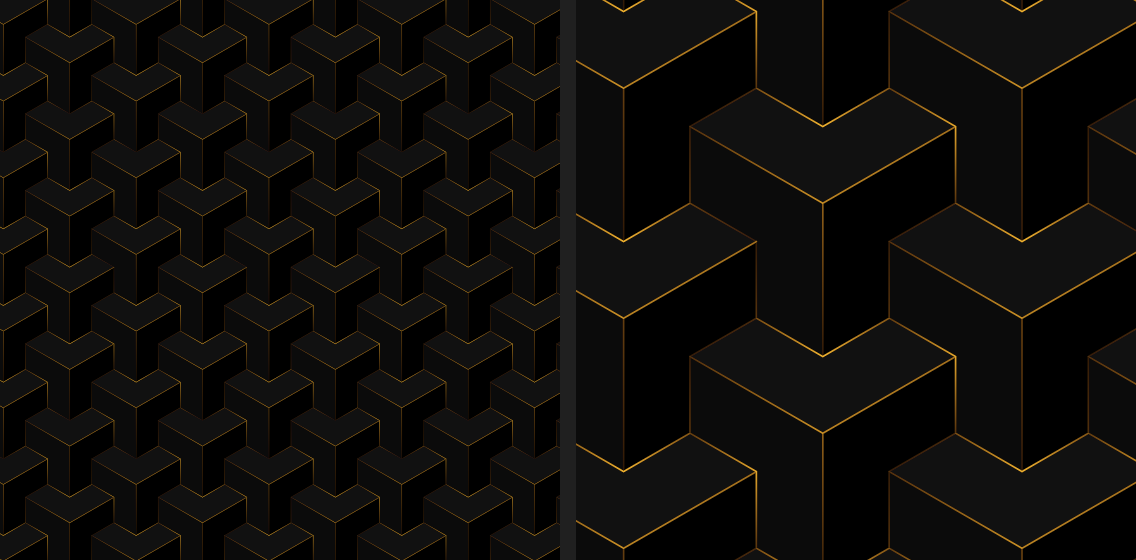
Left, the full canvas; right, a detail of the centre.
Write a Shadertoy shader that draws this pattern.

```glsl
// Interlocking black chevron blocks with thin gold edges that fade along their length.
#define SIDE 0.04564                    // short block edge, in canvas heights
#define ORIGIN vec2(0.1245, 0.888)      // front corner of block (0, 0)
#define LINE_HALF 0.00052               // half the line width, in canvas heights
#define GOLD vec3(0.93, 0.69, 0.19)
#define TOP_COLOR vec3(0.067)
#define LEFT_COLOR vec3(0.042, 0.042, 0.043)
#define RIGHT_COLOR vec3(0.001)
#define DIM 0.22                        // light level of unlit corners

const float W = 0.8660254;              // horizontal reach of a unit slanted edge
const float SLOPE = 0.5773503;

float coverage(float d, float px) {
    return clamp(0.5 - d / px, 0.0, 1.0);
}

// Brighter light is yellower, weaker light is browner
vec3 goldRamp(float level) {
    return GOLD * pow(vec3(level), vec3(1.0, 1.2, 1.3));
}

// Line from a to b whose light runs from level.x to level.y
void addEdge(inout vec3 light, vec2 p, vec2 a, vec2 b, vec2 level, float px) {
    vec2 ab = b - a;
    float t = clamp(dot(p - a, ab) / dot(ab, ab), 0.0, 1.0);
    float d = length(p - a - ab * t);
    float halfWidth = LINE_HALF / SIDE;
    float overlap = min(d + 0.5 * px, halfWidth) - max(d - 0.5 * px, -halfWidth);
    float cover = clamp(overlap / px, 0.0, 1.0);
    light = max(light, goldRamp(mix(level.x, level.y, t)) * cover);
}

// Signed distance to the chevron on top
float topFace(vec2 p) {
    float rise = abs(p.x) * SLOPE;
    return W * max(rise - p.y, p.y - 1.0 - min(rise, 1.0 - rise));
}

// Signed distance to the left wall: a tall inner strip and a short outer strip
float leftFace(vec2 p) {
    float ax = abs(p.x);
    float depth = ax * SLOPE - p.y;
    float inner = max(W * max(-depth, depth - 2.0), ax - W);
    float outer = max(W * max(-depth, depth - 1.0), ax - 2.0 * W);
    return max(min(inner, outer), p.x);
}

void addBlockEdges(inout vec3 light, vec2 p, float notch, float corner, float ridge, float px) {
    vec2 front = vec2(0.0);
    vec2 right = vec2(2.0 * W, 1.0), left = vec2(-2.0 * W, 1.0);
    vec2 peakR = vec2(W, 1.5), peakL = vec2(-W, 1.5);
    vec2 dip = vec2(0.0, 1.0), down = vec2(0.0, -1.0);

    // Front rim
    addEdge(light, p, front, right, vec2(0.78, 0.68), px);
    addEdge(light, p, front, left, vec2(0.85, 0.34), px);
    // Back rim
    addEdge(light, p, dip, peakR, vec2(notch, 0.55), px);
    addEdge(light, p, dip, peakL, vec2(notch, 0.50), px);
    addEdge(light, p, peakR, right, vec2(0.40, corner), px);
    addEdge(light, p, peakL, left, vec2(0.30, DIM), px);
    // Uprights
    addEdge(light, p, front, 2.0 * down, vec2(ridge, 0.20), px);
    addEdge(light, p, right, right + down, vec2(corner, 0.36), px);
    addEdge(light, p, left, left + down, vec2(DIM, 0.34), px);
}

void mainImage(out vec4 fragColor, in vec2 fragCoord) {
    vec2 p = (fragCoord / iResolution.y - ORIGIN) / SIDE;
    float px = 1.0 / (iResolution.y * SIDE);
    vec3 color = RIGHT_COLOR;
    vec3 light = vec3(0.0);
    float nearColumn = round(p.x / (3.0 * W));

    for (int i = -1; i <= 1; i++) {
        float column = nearColumn + float(i);
        float odd = mod(column, 2.0);
        float shift = -1.5 * odd;       // odd columns sit half a block lower
        float nearRow = round((p.y - shift) / 3.0);
        for (int j = -1; j <= 1; j++) {
            float row = nearRow + float(j);
            vec2 q = p - vec2(3.0 * W * column, 3.0 * row + shift);

            color += TOP_COLOR * coverage(topFace(q), px);
            color += LEFT_COLOR * coverage(leftFace(q), px);

            // Lighting repeats every four rows
            float phase = mod(-row, 4.0);
            float notch = phase == 1.0 ? DIM : 1.0;
            float corner = phase == 3.0 && odd == 0.0 ? DIM : 0.95;
            addBlockEdges(light, q, notch, corner, mix(0.42, 0.6, odd), px);
        }
    }
    fragColor = vec4(max(color, light), 1.0);
}
```
